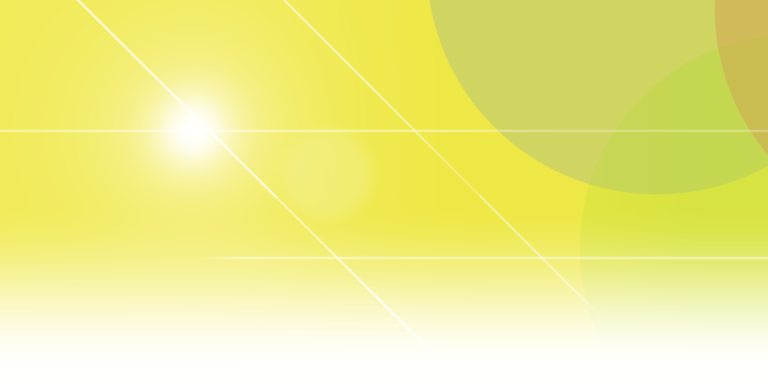
Write a WebGL 1 fragment shader that draws this background.

```glsl
precision highp float;
// Sunny yellow backdrop: a white sun with a soft halo, three translucent discs,
// thin light streaks, and a fade to white along the bottom edge.
// Positions are in canvas heights, so x runs from 0 to 2 and y from 0 to 1.

uniform vec2 u_resolution;

const vec3 YELLOW_LEFT  = vec3(0.945, 0.920, 0.350);
const vec3 YELLOW_RIGHT = vec3(0.930, 0.908, 0.270);
const vec3 HALO_COLOR   = vec3(0.975, 0.955, 0.660);
const vec3 GHOST_COLOR  = vec3(0.955, 0.955, 0.680);
const vec3 GREY_TINT    = vec3(0.550, 0.650, 0.620);
const vec3 GREEN_TINT   = vec3(0.690, 0.860, 0.220);
const vec3 ORANGE_TINT  = vec3(0.830, 0.450, 0.300);
const vec3 WHITE        = vec3(1.0, 1.0, 0.995);

// Discs: centre x, centre y, radius
const vec3 GREY_DISC   = vec3(1.711, 1.094, 0.600);
const vec3 GREEN_DISC  = vec3(2.066, 0.354, 0.556);
const vec3 ORANGE_DISC = vec3(2.448, 0.974, 0.586);

const vec2 SUN = vec2(0.503, 0.661);
const vec2 GHOST = vec2(0.855, 0.545);
const float GHOST_RADIUS = 0.145;
const float STREAK_HALF_WIDTH = 0.0028;
const float FADE_BOTTOM = 0.030;
const float FADE_TOP = 0.470;

float discMask(vec2 p, vec3 disc, float pixel) {
  float d = length(p - disc.xy) - disc.z;
  return 1.0 - smoothstep(-pixel, pixel, d);
}

// Thin segment from a to b with softened edges
float streak(vec2 p, vec2 a, vec2 b, float pixel) {
  vec2 ab = b - a;
  float t = clamp(dot(p - a, ab) / dot(ab, ab), 0.0, 1.0);
  float d = length(p - a - ab * t);
  float soft = max(pixel, 0.0015);
  return 1.0 - smoothstep(STREAK_HALF_WIDTH - soft, STREAK_HALF_WIDTH + soft, d);
}

void main() {
  vec2 p = gl_FragCoord.xy / u_resolution.y;
  float pixel = 1.0 / u_resolution.y;

  // Base yellow with the wide halo around the sun
  vec3 color = mix(YELLOW_LEFT, YELLOW_RIGHT, smoothstep(0.5, 1.3, p.x));
  float sunDist = length(p - SUN);
  color = mix(color, HALO_COLOR, 0.75 * exp(-sunDist * sunDist / 0.075));

  // Faint lens ghost, strongest toward its right side
  float ghost = 1.0 - smoothstep(0.55, 1.0, length(p - GHOST) / GHOST_RADIUS);
  color = mix(color, GHOST_COLOR, 0.32 * ghost);

  // Translucent discs
  color = mix(color, GREY_TINT, 0.30 * discMask(p, GREY_DISC, pixel));
  float greenFade = mix(0.22, 0.36, smoothstep(1.50, 1.85, p.x));
  color = mix(color, GREEN_TINT, greenFade * discMask(p, GREEN_DISC, pixel));
  color = mix(color, ORANGE_TINT, 0.27 * discMask(p, ORANGE_DISC, pixel));

  // White fade toward the bottom
  color = mix(WHITE, color, smoothstep(FADE_BOTTOM, FADE_TOP, p.y));

  // Sun: soft glow with a bright core
  float glow = 0.92 * exp(-pow(sunDist / 0.105, 2.0));
  float core = 0.70 * exp(-pow(sunDist / 0.055, 2.0));
  color = mix(color, WHITE, 1.0 - (1.0 - glow) * (1.0 - core));

  // Horizontal streaks, dimmer over the discs
  float dim = mix(0.48, 0.30, smoothstep(1.1, 1.5, p.x));
  float upper = streak(p, vec2(-0.1, 0.659), vec2(2.1, 0.659), pixel);
  float lower = streak(p, vec2(0.508, 0.328), vec2(2.1, 0.328), pixel);
  lower *= smoothstep(0.50, 0.65, p.x);
  color = mix(color, WHITE, max(upper * dim, lower * 0.50));

  // Diagonal streaks with brightness varying along their length
  float first = streak(p, vec2(0.193, 1.010), vec2(1.156, 0.052), pixel);
  float firstGain = mix(0.50, 0.82, smoothstep(0.714, 0.722, p.x));
  firstGain = p.x < 0.718 ? 0.80 : mix(0.48, 0.85, smoothstep(0.80, 1.00, p.x));
  float second = streak(p, vec2(0.730, 1.010), vec2(1.620, 0.120), pixel);
  float secondGain = p.x < 1.25 ? mix(0.55, 0.22, smoothstep(0.95, 1.25, p.x)) : 0.45;
  secondGain *= 1.0 - smoothstep(1.45, 1.62, p.x);
  color = mix(color, WHITE, max(first * firstGain, second * secondGain));

  gl_FragColor = vec4(color, 1.0);
}
```
